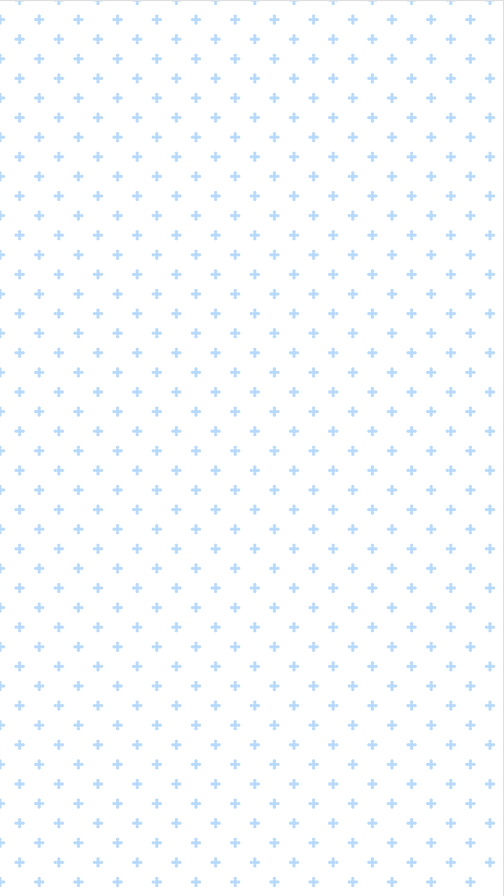
A WebGL 2 fragment shader for this pattern:

```glsl
#version 300 es
precision highp float;

uniform vec2 u_resolution;
out vec4 fragColor;

// Lengths in canvas heights
const float PERIOD = 0.04375;
const float BORDER_WIDTH = 0.0012;

// Lengths in periods
const float CORE_RADIUS = 0.086;
const float PETAL_OFFSET = 0.089;
const float PETAL_RADIUS = 0.041;

const vec3 PAPER = vec3(1.0);
const vec3 BLUE = vec3(0.71, 0.85, 1.0);
const vec3 BORDER_GREY = vec3(0.87);

// Four round petals joined by a diamond core
float blossomDistance(vec2 p) {
    p = abs(p);
    if (p.y > p.x) p = p.yx;
    float core = (p.x + p.y - CORE_RADIUS) * 0.70711;
    float petal = length(p - vec2(PETAL_OFFSET, 0.0)) - PETAL_RADIUS;
    return min(core, petal);
}

// Offset from the nearest point of a unit grid
vec2 gridOffset(vec2 p) {
    return fract(p + 0.5) - 0.5;
}

// Antialiased fill of a signed distance
float coverage(float distance, float pixel) {
    return clamp(0.5 - distance / pixel, 0.0, 1.0);
}

void main() {
    // Measure from the upper left corner
    vec2 position = vec2(gl_FragCoord.x, u_resolution.y - gl_FragCoord.y) / u_resolution.y;
    float pixel = 1.0 / u_resolution.y;
    vec2 cell = position / PERIOD;

    // Two interleaved grids make the staggered rows
    float blossom = min(blossomDistance(gridOffset(cell - vec2(0.5, 0.0))),
                        blossomDistance(gridOffset(cell - vec2(0.0, 0.5))));
    vec3 color = mix(PAPER, BLUE, coverage(blossom, pixel / PERIOD));

    // Hairline along the top and right edges
    float aspect = u_resolution.x / u_resolution.y;
    float edge = min(position.y, aspect - position.x);
    color = mix(color, BORDER_GREY, coverage(edge - BORDER_WIDTH, pixel));

    fragColor = vec4(color, 1.0);
}
```
